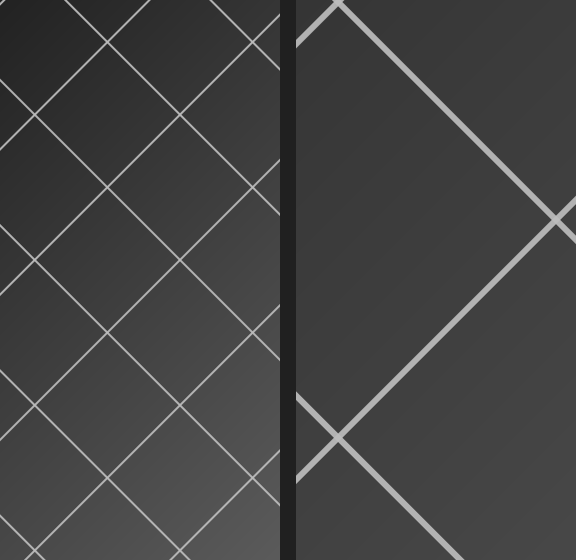
Left: the whole. Right: its middle third, enlarged.
Write a WebGL 2 fragment shader that draws this pattern.

```glsl
#version 300 es
precision highp float;

uniform vec2 u_resolution;
out vec4 outColor;

const vec3 SHADOW = vec3(0.133);
const vec3 LIGHT = vec3(0.355);
const vec3 LINE = vec3(0.74);
const float LINE_OPACITY = 0.92;

// Lengths are fractions of the canvas width
const float DIAMOND = 0.5187;
const float LINE_WIDTH = 0.0072;
const vec2 CROSSING = vec2(0.3835, 0.1504);

// Distance to the nearest of the lines at whole multiples of the period
float repeatedDistance(float coord, float period) {
    return abs(fract(coord / period + 0.5) - 0.5) * period;
}

// Smooth-edged coverage of a stroke
float stroke(float distanceToCenter, float width, float pixel) {
    return clamp((0.5 * width - distanceToCenter) / pixel + 0.5, 0.0, 1.0);
}

// Coverage of one diagonal family; the axis is its unit normal
float diagonalLines(vec2 p, vec2 axis, float period, float width, float pixel) {
    return stroke(repeatedDistance(dot(p, axis), period), width, pixel);
}

// Diagonal shading from the top left to the bottom right corner
vec3 background(vec2 p, float height, vec3 dark, vec3 bright) {
    return mix(dark, bright, (p.x + p.y) / (1.0 + height));
}

void main() {
    // Width units, with y measured down from the top edge
    float pixel = 1.0 / u_resolution.x;
    float height = u_resolution.y * pixel;
    vec2 p = gl_FragCoord.xy * pixel;
    p.y = height - p.y;

    vec3 color = background(p, height, SHADOW, LIGHT);

    // Two crossing line families form the diamonds
    float spacing = DIAMOND * sqrt(0.5);
    vec2 q = p - CROSSING;
    for (int i = 0; i < 2; i++) {
        vec2 axis = normalize(vec2(1.0, 1.0 - 2.0 * float(i)));
        float coverage = diagonalLines(q, axis, spacing, LINE_WIDTH, pixel);
        color = mix(color, LINE, coverage * LINE_OPACITY);
    }

    outColor = vec4(color, 1.0);
}
```
